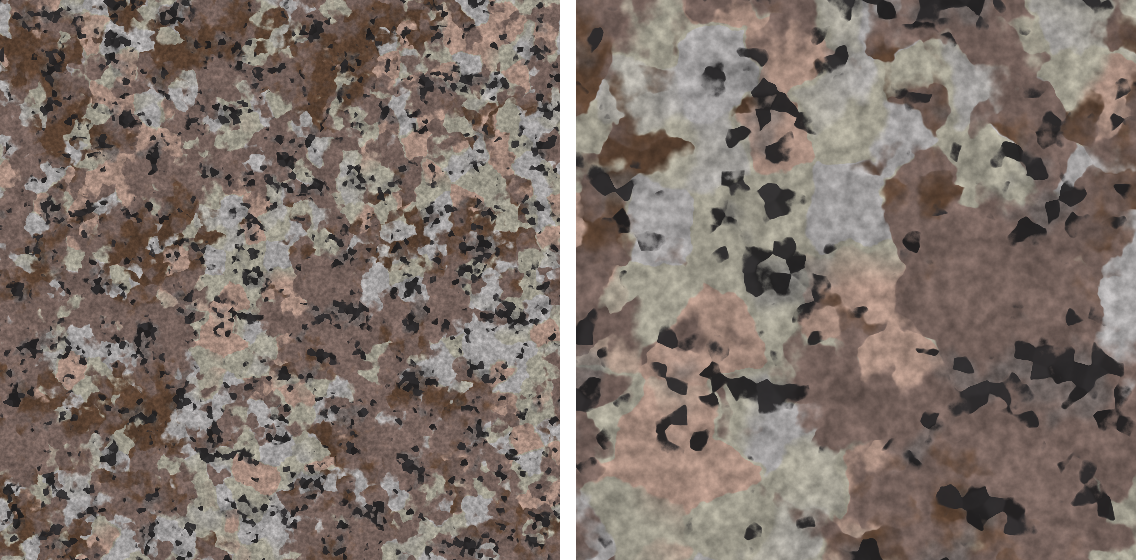
Left, the full canvas; right, a detail of the centre.
A WebGL 1 fragment shader for this texture:

```glsl
precision highp float;
// Polished pink-brown granite: mottled matrix, pale soft-edged grains, clustered dark flecks.
uniform vec2 u_resolution;

#define GRAIN_SCALE 25.0
#define FLECK_SCALE 95.0
#define CLUSTER_SCALE 17.0
#define PALE_LEVEL 0.11
#define BROWN_LEVEL 0.12
#define FLECK_LEVEL 0.93
#define WARP 0.009
#define MOTTLE 0.17
#define SPECKLE 0.24

const vec3 PINK_MATRIX = vec3(0.460, 0.385, 0.360);
const vec3 RUST_BROWN  = vec3(0.340, 0.250, 0.190);
const vec3 COOL_QUARTZ = vec3(0.630, 0.620, 0.620);
const vec3 GREEN_SPAR  = vec3(0.610, 0.595, 0.540);
const vec3 PINK_SPAR   = vec3(0.640, 0.535, 0.485);
const vec3 SLATE       = vec3(0.390, 0.385, 0.385);
const vec3 MICA        = vec3(0.130, 0.125, 0.130);

vec3 hash3(vec2 p) {
  vec3 q = fract(vec3(p.xyx) * vec3(0.1031, 0.1030, 0.0973));
  q += dot(q, q.yxz + 33.33);
  return fract((q.xxy + q.yzz) * q.zyx);
}

float cornerSlope(vec2 cell, vec2 offset) {
  float angle = 6.2832 * hash3(cell).x;
  return dot(vec2(cos(angle), sin(angle)), offset);
}

float gradientNoise(vec2 p) {
  vec2 i = floor(p), f = p - i;
  vec2 u = f * f * f * (f * (f * 6.0 - 15.0) + 10.0);
  vec2 e = vec2(1.0, 0.0);
  float low = mix(cornerSlope(i, f), cornerSlope(i + e, f - e), u.x);
  float high = mix(cornerSlope(i + e.yx, f - e.yx), cornerSlope(i + 1.0, f - 1.0), u.x);
  return mix(low, high, u.y);
}

float fbm(vec2 p) {
  float sum = 0.0, amplitude = 1.0;
  for (int octave = 0; octave < 4; octave++) {
    sum += amplitude * gradientNoise(p);
    p = mat2(1.6, 1.2, -1.2, 1.6) * p + 17.3;
    amplitude *= 0.5;
  }
  return sum;
}

// Cellular grains with soft borders: x = strength, y = tone, both 0 to 1.
vec2 grains(vec2 p, float crispness) {
  vec2 home = floor(p), sum = vec2(0.0);
  float total = 0.0;
  for (int y = -1; y <= 1; y++) {
    for (int x = -1; x <= 1; x++) {
      vec2 cell = home + vec2(float(x), float(y));
      vec3 h = hash3(cell + 40.0);
      vec2 d = cell + h.xy - p;
      float weight = exp(-crispness * dot(d, d));
      sum += weight * vec2(h.z, hash3(cell + 97.0).y);
      total += weight;
    }
  }
  return sum / total;
}

void main() {
  vec2 p = gl_FragCoord.xy / min(u_resolution.x, u_resolution.y) + 3.0;
  vec2 warped = p + WARP * vec2(fbm(p * 38.0), fbm(p * 38.0 + 61.0));

  vec2 coarse = grains(warped * GRAIN_SCALE, 22.0);
  vec2 medium = grains(warped * GRAIN_SCALE * 2.1 + 9.0, 18.0);
  vec2 fleck = grains((p + 0.4 * (warped - p)) * FLECK_SCALE, 14.0);
  float region = fbm(p * 4.5 + 5.0);
  float cluster = fbm(p * CLUSTER_SCALE + 31.0);
  float mottle = fbm(p * 50.0 + 13.0);
  float speckle = fbm(p * 150.0 + 71.0);

  // Pink matrix stained with rusty brown patches
  float stain = fbm(warped * 6.0 + 83.0) + 0.35 * (medium.y - 0.5) + 0.3 * mottle;
  vec3 color = mix(PINK_MATRIX, RUST_BROWN, smoothstep(BROWN_LEVEL - 0.12, BROWN_LEVEL + 0.3, stain));
  color *= 0.92 + 0.16 * medium.x;

  // Pale quartz and feldspar grains
  float tone = coarse.y + 0.4 * fbm(p * 3.0 + 47.0);
  vec3 pale = mix(COOL_QUARTZ, GREEN_SPAR, smoothstep(0.3, 0.5, tone));
  pale = mix(pale, PINK_SPAR, smoothstep(0.72, 0.85, tone));
  pale *= 0.95 + 0.12 * medium.y;
  float paleness = coarse.x - 0.5 + 0.6 * (medium.x - 0.5) + 1.2 * region + 0.25 * mottle;
  color = mix(color, pale, smoothstep(PALE_LEVEL - 0.12, PALE_LEVEL + 0.13, paleness));

  // Fine crystalline texture
  color *= 1.0 + MOTTLE * mottle + SPECKLE * speckle;

  // Slate haze around crowded dark mica flecks
  color = mix(color, SLATE * (1.0 + speckle * 0.4), 0.55 * smoothstep(0.18, 0.5, cluster));
  float mica = fleck.x + 0.85 * cluster + 0.12 * speckle;
  float cover = smoothstep(FLECK_LEVEL - 0.07, FLECK_LEVEL + 0.09, mica);
  color = mix(color, MICA * (0.8 + 0.6 * fleck.y), 0.93 * cover);

  gl_FragColor = vec4(clamp(color, 0.0, 1.0), 1.0);
}
```
